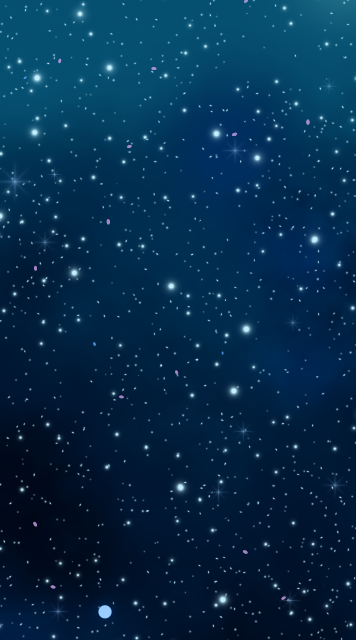
Reproduce this texture procedurally as a WebGL 1 fragment shader.

```glsl
precision highp float;
// Night sky: a teal to navy nebula shaded by a brightness map and fractal noise,
// strewn with several sizes of stars, faint eight-rayed flares and tinted specks.
// Every scattered layer is a jittered, rotated grid holding one item per cell.

uniform vec2 u_resolution;

#define CLOUD_SCALE 3.2
#define CLOUD_DEPTH 0.30
#define TINY_CELLS 38.0
#define TINY_SHARE 0.34
#define SMALL_CELLS 13.0
#define SMALL_SHARE 0.40
#define GLOW_CELLS 4.2
#define GLOW_SHARE 0.30
#define FLARE_CELLS 4.0
#define FLARE_SHARE 0.26
#define SPECK_CELLS 6.0
#define SPECK_SHARE 0.24

const vec3 ABYSS = vec3(0.0, 0.025, 0.085);
const vec3 NAVY = vec3(0.0, 0.09, 0.20);
const vec3 OCEAN = vec3(0.0, 0.18, 0.31);
const vec3 TEAL = vec3(0.02, 0.31, 0.44);
const vec3 BLUE = vec3(0.0, 0.18, 0.40);
const vec3 STARLIGHT = vec3(0.76, 0.94, 1.0);
const vec3 PALE_BLUE = vec3(0.60, 0.80, 1.0);

vec3 hash3(vec2 cell, float seed) {
  vec3 q = fract(vec3(cell.xyx + seed * 17.3) * vec3(0.1031, 0.1030, 0.0973));
  q += dot(q, q.yxz + 33.33);
  return fract((q.xxy + q.yzz) * q.zyx);
}

float noise(vec2 p) {
  vec2 i = floor(p), f = fract(p);
  f = f * f * (3.0 - 2.0 * f);
  float low = mix(hash3(i, 1.0).x, hash3(i + vec2(1, 0), 1.0).x, f.x);
  float high = mix(hash3(i + vec2(0, 1), 1.0).x, hash3(i + 1.0, 1.0).x, f.x);
  return mix(low, high, f.y);
}

mat2 turn(float a) { return mat2(cos(a), sin(a), -sin(a), cos(a)); }

float fbm(vec2 p) {
  float sum = 0.0, weight = 0.5;
  for (int i = 0; i < 5; i++) {
    sum += weight * noise(p);
    p = turn(0.6) * p * 2.03 + 7.1;
    weight *= 0.5;
  }
  return sum;
}

float blob(vec2 uv, vec2 center, vec2 size) {
  vec2 d = (uv - center) / size;
  return exp(-dot(d, d));
}

float dotGlow(vec2 d, float radius) { return exp(-dot(d, d) / (radius * radius)); }

float disc(vec2 d, float radius) {
  float edge = max(0.0015, 0.7 / u_resolution.x);
  return 1.0 - smoothstep(radius - edge, radius + edge, length(d));
}

// Offset to the item of this cell (xy), a random value (z) and its presence (w).
vec4 scatter(vec2 p, float cells, float share, float margin, float seed) {
  vec2 cell = floor(p * cells);
  vec3 place = hash3(cell, seed);
  vec3 kind = hash3(cell, seed + 5.0);
  vec2 spot = mix(vec2(margin), vec2(1.0 - margin), place.xy);
  return vec4((fract(p * cells) - spot) / cells, kind.x, step(kind.y, share));
}

vec3 nebula(vec2 uv, vec2 p) {
  float cloud = fbm(p * CLOUD_SCALE + 0.6 * fbm(p * 2.0 + 4.0)) - 0.48;
  float wisps = fbm(p * 13.0) - 0.48;
  float light = 0.20 + 0.22 * uv.y + 0.40 * smoothstep(0.56, 1.02, uv.y);
  light += 0.15 * blob(uv, vec2(0.52, 0.53), vec2(0.34, 0.20));
  light += 0.10 * blob(uv, vec2(0.10, 0.88), vec2(0.30, 0.10));
  light += 0.12 * blob(uv, vec2(0.88, 0.83), vec2(0.14, 0.14));
  light -= 0.20 * blob(uv, vec2(0.0, 0.25), vec2(0.32, 0.17));
  light -= 0.10 * blob(uv, vec2(0.65, 0.78), vec2(0.20, 0.13));
  light += CLOUD_DEPTH * cloud;
  light += 0.35 * wisps * blob(uv, vec2(0.95, 0.60), vec2(0.25, 0.20));
  vec3 color = mix(ABYSS, NAVY, smoothstep(0.02, 0.27, light));
  color = mix(color, OCEAN, smoothstep(0.24, 0.50, light));
  color = mix(color, TEAL, smoothstep(0.48, 0.82, light));
  color += vec3(0.10, 0.12, 0.09) * blob(uv, vec2(0.97, 1.02), vec2(0.15, 0.06));
  float blue = blob(uv, vec2(0.66, 0.76), vec2(0.17, 0.10));
  blue += blob(uv, vec2(0.84, 0.60), vec2(0.14, 0.07));
  blue += 0.7 * blob(uv, vec2(0.87, 0.43), vec2(0.14, 0.06));
  blue += 0.4 * blob(uv, vec2(0.08, 0.02), vec2(0.25, 0.06));
  return mix(color, BLUE, clamp(blue * (0.75 + cloud), 0.0, 0.8));
}

float flare(vec2 d, float size) {
  vec2 a = abs(d), b = abs(turn(0.7854) * d);
  float fade = exp(-length(d) / (size * 0.42));
  float rays = exp(-min(a.x, a.y) / (size * 0.06));
  rays += 0.6 * exp(-min(b.x, b.y) / (size * 0.06));
  return fade * rays * (1.0 - smoothstep(size * 0.7, size, length(d)));
}

void main() {
  vec2 uv = gl_FragCoord.xy / u_resolution;
  vec2 p = gl_FragCoord.xy / u_resolution.x;
  vec3 color = nebula(uv, p);

  // Tiny stars: clustered, some stretched into short dashes.
  for (int i = 0; i < 2; i++) {
    float k = float(i);
    float share = TINY_SHARE * (0.3 + 0.9 * noise(p * 5.0 + k * 9.0));
    vec4 s = scatter(turn(0.4 + k) * p, TINY_CELLS * (1.0 - 0.25 * k), share, 0.15, 2.0 + k);
    vec2 d = turn(s.z * 40.0) * s.xy * vec2(1.0, 1.0 + 0.6 * step(0.7, s.z));
    color = mix(color, STARLIGHT, s.w * (0.3 + 0.65 * s.z) * dotGlow(d, 0.0023 + 0.0011 * s.z));
  }

  // Small round stars with a soft rim, then large ones with a halo.
  vec4 s = scatter(turn(0.8) * p, SMALL_CELLS, SMALL_SHARE, 0.18, 11.0);
  float glow = 0.9 * dotGlow(s.xy, 0.0032 + 0.0018 * s.z) + 0.2 * dotGlow(s.xy, 0.009);
  color = mix(color, STARLIGHT, s.w * min(glow, 1.0));
  s = scatter(turn(0.3) * p, GLOW_CELLS, GLOW_SHARE, 0.15, 13.0);
  glow = dotGlow(s.xy, 0.006 + 0.004 * s.z) + 0.35 * dotGlow(s.xy, 0.017);
  color = mix(color, STARLIGHT, s.w * min(glow, 1.0));

  // Faint flares, with one larger near the left edge.
  s = scatter(p, FLARE_CELLS, FLARE_SHARE, 0.2, 17.0);
  glow = s.w * 0.45 * flare(s.xy, 0.022 + 0.024 * s.z);
  glow += 0.5 * flare((uv - vec2(0.042, 0.716)) * vec2(1.0, p.y / uv.y), 0.065);
  color = mix(color, PALE_BLUE, min(glow, 0.8));

  // Oval specks from blue to pink, and one pale disc low down.
  s = scatter(turn(1.1) * p, SPECK_CELLS, SPECK_SHARE, 0.15, 23.0);
  vec3 tint = mix(vec3(0.35, 0.65, 1.0), vec3(0.85, 0.65, 0.95), step(0.55, s.z));
  vec2 oval = turn(s.z * 30.0) * s.xy * vec2(1.0, 1.6);
  color = mix(color, tint, s.w * 0.75 * disc(oval, 0.004 + 0.004 * s.z));
  vec2 moon = (uv - vec2(0.295, 0.044)) * vec2(1.0, p.y / uv.y);
  color = mix(color, BLUE, 0.6 * dotGlow(moon, 0.027));
  color = mix(color, PALE_BLUE, disc(moon, 0.0185));

  gl_FragColor = vec4(color, 1.0);
}
```
